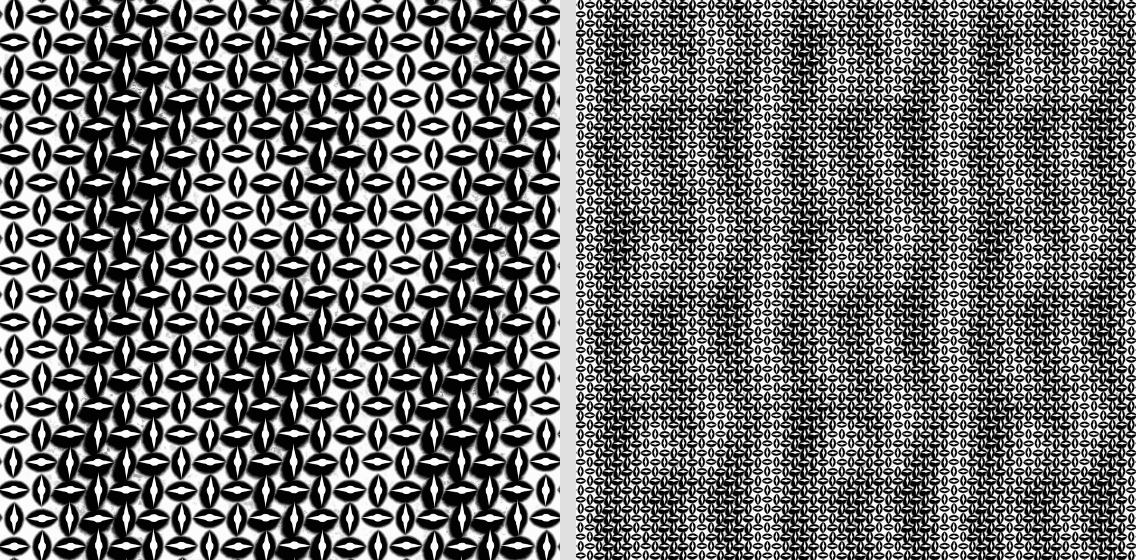
Left: one tile. Right: repeated 3 by 3.
Reproduce this pattern procedurally as a WebGL 1 fragment shader.

```glsl
precision highp float;
// A basket weave of pointed lenses, upright and lying by turns on a checkerboard.
// Each black lens holds a white slit and smears a sooty shadow down and left;
// wrapping noise sets the shadow's reach, its ragged edge and the grain.
uniform vec2 u_resolution;

const float CELLS = 20.0;               // lenses across and down (even, so it tiles)
const vec2 LENS = vec2(0.31, 0.55);     // half width, half length, in cells
const vec2 SLIT = vec2(0.098, 0.56);    // half width, half length, in cells
const float BULGE = 0.038;              // extra half width at the slit's middle
const vec2 SMEAR = vec2(-0.20, -0.36);  // longest shadow offset, in cells
const float EDGE_IN = 0.04;             // soft edge inside the lens
const float EDGE_OUT = 0.09;            // soft edge outside the lens
const float RAGGED = 0.10;              // noise pushed into the shadow's edge
const float INK = 0.008;
const float PAPER = 0.99;
const float TAU = 6.2831853;

float hash(vec2 p) {
  return fract(sin(dot(p, vec2(127.1, 311.7))) * 43758.545);
}

// Value noise on the unit square that wraps at its edges
float tileNoise(vec2 uv, float period) {
  vec2 p = uv * period;
  vec2 i = floor(p);
  vec2 f = fract(p);
  f = f * f * (3.0 - 2.0 * f);
  vec2 a = mod(i, period);
  vec2 b = mod(i + 1.0, period);
  return mix(mix(hash(a), hash(vec2(b.x, a.y)), f.x),
             mix(hash(vec2(a.x, b.y)), hash(b), f.x), f.y);
}

float grain(vec2 uv) {
  return 0.45 * tileNoise(uv, 80.0) + 0.3 * tileNoise(uv, 180.0)
       + 0.25 * tileNoise(uv, 400.0);
}

// Shadow strength: three wavering dark bands with a pale clearing
float soot(vec2 uv) {
  float band = cos(TAU * 3.0 * (uv.x - 0.22) + 0.7 * sin(TAU * uv.y));
  float clearing = 1.0 - smoothstep(0.05, 0.25, distance(uv, vec2(0.43, 0.58)));
  float cloud = tileNoise(uv, 5.0) - 0.5;
  return clamp(0.48 + 0.33 * band + 0.7 * cloud - 0.35 * clearing, 0.0, 1.0);
}

// Overlap of two circles: signed distance, long axis along y
float lensDistance(vec2 p, vec2 size) {
  float offset = (size.y * size.y - size.x * size.x) / (2.0 * size.x);
  return length(vec2(abs(p.x) + offset, p.y)) - offset - size.x;
}

// Tapered slit with a knob at its middle
float slitDistance(vec2 p, float stretch, float wobble) {
  float along = abs(p.y) / (SLIT.y * stretch);
  float halfWidth = SLIT.x * (1.0 - pow(along, 1.25));
  halfWidth += BULGE * (1.0 - smoothstep(0.06, 0.17, abs(p.y)));
  halfWidth += wobble * (1.0 - min(along, 1.0));
  return abs(p.x) - halfWidth;
}

void main() {
  vec2 uv = gl_FragCoord.xy / u_resolution;
  vec2 p = uv * CELLS;
  vec2 home = floor(p);
  float pixel = CELLS / min(u_resolution.x, u_resolution.y);
  float rough = grain(uv) - 0.5;
  float ink = 0.0;
  float slit = 0.0;

  for (int y = -1; y <= 1; y++) {
    for (int x = -1; x <= 1; x++) {
      vec2 cell = home + vec2(float(x), float(y));
      vec2 id = mod(cell, CELLS);
      bool upright = mod(id.x + id.y, 2.0) > 0.5;

      // Small differences from lens to lens
      vec2 jitter = vec2(hash(id + 3.7), hash(id + 19.3)) - 0.5;
      float amount = clamp(soot((id + 0.5) / CELLS) + 0.3 * jitter.x, 0.0, 1.0);
      float stretch = 0.94 + 0.09 * amount + 0.08 * jitter.y;
      vec2 q = p - cell - 0.5 - 0.05 * jitter;

      // Lens, then copies trailing off as its shadow
      for (int k = 0; k < 5; k++) {
        float t = float(k) / 4.0;
        vec2 s = q - SMEAR * amount * t;
        s = upright ? s : s.yx;
        float d = lensDistance(s, LENS * (1.0 + 0.06 * amount));
        float reach = t * amount;
        d += rough * RAGGED * (0.35 + reach);
        float shade = 1.0 - smoothstep(-EDGE_IN - 0.05 * reach, EDGE_OUT + 0.06 * reach, d);
        ink = max(ink, shade);
      }

      // White slit with a slight tilt
      vec2 w = upright ? q : q.yx;
      w.x += 0.06 * jitter.y * w.y;
      float cut = slitDistance(w, stretch, 0.035 * rough);
      slit = max(slit, 1.0 - smoothstep(-0.7 * pixel, 0.7 * pixel, cut));
    }
  }

  // Faint smudges on the bare ground, then the clean slits on top
  float smudge = 0.5 * soot(uv) * smoothstep(0.05, 0.3, rough);
  ink = max(ink, smudge);
  float tone = mix(PAPER, INK, ink);
  tone = mix(tone, PAPER, slit);
  gl_FragColor = vec4(vec3(tone), 1.0);
}
```
